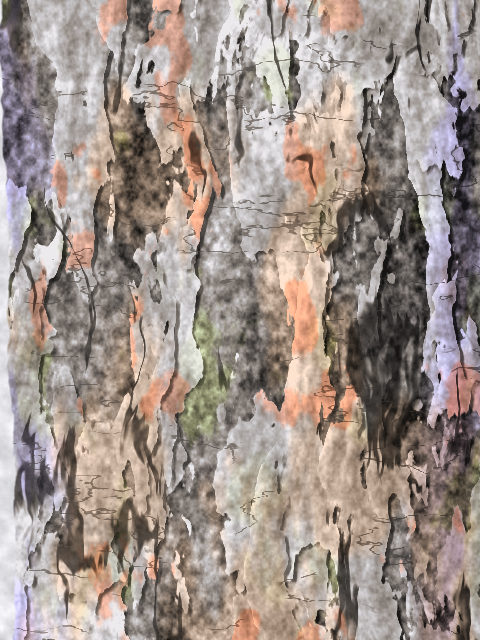
Give the GLSL for this texture, as a WebGL 2 fragment shader.

```glsl
#version 300 es
precision highp float;
// Weathered tree bark: a gritty furrowed base under three layers of ragged,
// upright plates. Each plate layer casts a shadow to its lower right; cracks,
// grain and stains of tan, rust, moss and violet are laid over the relief.

uniform vec2 u_resolution;
out vec4 fragColor;

float hash(vec2 p) {
  vec3 q = fract(vec3(p.xyx) * 0.1031);
  q += dot(q, q.yzx + 33.33);
  return fract((q.x + q.y) * q.z);
}

float noise(vec2 p) {
  vec2 cell = floor(p), f = fract(p);
  f = f * f * (3.0 - 2.0 * f);
  return mix(mix(hash(cell), hash(cell + vec2(1, 0)), f.x),
             mix(hash(cell + vec2(0, 1)), hash(cell + vec2(1, 1)), f.x), f.y);
}

float fbm(vec2 p) {
  float sum = 0.0, amp = 0.516;
  for (int i = 0; i < 5; i++) {
    sum += amp * noise(p);
    p = p * 2.03 + 17.3;
    amp *= 0.5;
  }
  return sum;
}

// Bends the upright grain so that ridges wander and split.
vec2 bend(vec2 p, float seed) {
  vec2 sway = vec2(fbm(p * vec2(6, 4) + seed), fbm(p * vec2(9, 7) - seed));
  return p + vec2(0.11, 0.06) * (sway - 0.5);
}

// Height of one plate layer; positive inside a plate.
float plateHeight(vec2 p, float seed) {
  float broad = fbm(bend(p, seed) * vec2(15, 3.4) + seed);
  float ragged = fbm(p * vec2(48, 36) + seed);
  return broad - 0.5 + 0.17 * (ragged - 0.5);
}

// Dark line along the middle contour of a noise field.
float crackLine(float field, float width) {
  return 1.0 - smoothstep(width * 0.35, width, abs(field - 0.5));
}

void main() {
  vec2 p = gl_FragCoord.xy / u_resolution.y;
  float across = gl_FragCoord.x / u_resolution.x;
  float grain = noise(p * 230.0) - 0.5;
  float grit = fbm(p * vec2(95, 75)) - 0.5;

  // Furrowed base
  vec2 grooved = bend(p, 3.0);
  float furrow = fbm(grooved * vec2(26, 5) + 40.0);
  float tone = 0.46 + 0.75 * (furrow - 0.5) + 0.75 * grit + 0.12 * grain;
  float plates = 0.0;

  // Overlapping plates, lit from the upper left
  for (int i = 0; i < 3; i++) {
    float seed = 11.7 + 23.4 * float(i);
    float level = 0.035 + 0.02 * float(i);
    float height = plateHeight(p, seed) - level;
    float lightward = plateHeight(p + vec2(-0.007, 0.006), seed) - level;
    tone *= 1.0 - 0.58 * smoothstep(-0.01, 0.05, lightward);

    float blotch = fbm(p * vec2(13, 8) + seed) - 0.5;
    float fibre = fbm(bend(p, seed) * vec2(75, 12) + seed) - 0.5;
    float ripple = sin(6.28 * (p.y * 42.0 + 5.0 * fbm(p * vec2(11, 7) + seed)));
    float surface = 0.71 + 0.5 * blotch + 0.3 * fibre + 0.35 * grit + 0.1 * grain;
    surface += 0.025 * ripple * smoothstep(0.45, 0.6, noise(p * vec2(12, 4) + seed));
    surface += 0.9 * clamp(height - lightward, -0.16, 0.16);
    surface += 0.1 * exp(-max(height, 0.0) * 45.0);

    float mask = smoothstep(-0.008, 0.008, height);
    tone = mix(tone, surface, mask);
    plates = max(plates, mask);
  }

  // Deep upright fissures and short cross cracks
  float gap = 0.055 * smoothstep(0.42, 0.72, fbm(p * vec2(9, 5) + 70.0));
  float fissure = crackLine(fbm(grooved * vec2(13, 2.2) + 90.0), gap + 0.002);
  fissure *= smoothstep(0.004, 0.02, gap);
  float split = crackLine(fbm(p * vec2(9, 24) + 55.0), 0.016);
  split *= smoothstep(0.5, 0.62, noise(p * vec2(17, 21) + 8.0));
  tone = mix(tone, 0.17 + 0.25 * grit, 0.85 * fissure);
  tone = mix(tone, 0.25, 0.65 * split);

  // Daylight falls off toward the right
  tone += 0.05 - 0.14 * smoothstep(0.55, 1.0, across);
  tone = clamp(tone, 0.08, 0.93);
  vec3 color = tone * mix(vec3(1.045, 0.985, 0.945), vec3(1.0, 0.988, 1.0),
                          smoothstep(0.5, 0.82, tone));

  // Stains
  float tan_ = smoothstep(0.54, 0.68, fbm(p * vec2(10, 4) + 31.0) + 0.06 * across);
  float rust = smoothstep(0.63, 0.7, fbm(p * vec2(15, 8) + 62.0)) * plates;
  float moss = smoothstep(0.6, 0.72, fbm(p * vec2(16, 9) + 83.0)) * (1.0 - 0.7 * plates);
  float violet = smoothstep(0.52, 0.62, fbm(p * vec2(14, 4) + 19.0));
  violet *= smoothstep(0.32, 0.47, abs(across - 0.5));
  color *= mix(vec3(1), vec3(1.07, 0.97, 0.87), tan_);
  color *= mix(vec3(1), vec3(1.07, 0.84, 0.74), rust);
  color *= mix(vec3(1), vec3(0.97, 1.03, 0.82), moss);
  color *= mix(vec3(1), vec3(0.96, 0.95, 1.16), violet);

  // Pale daylight beyond the left rim of the trunk
  float rim = 0.026 * (1.0 - p.y) + 0.02 * (fbm(p.yy * vec2(14, 9)) - 0.5);
  vec3 daylight = vec3(0.88, 0.88, 0.9) + 0.3 * (fbm(p * 45.0) - 0.5);
  color = mix(daylight, color, smoothstep(-0.002, 0.002, p.x - rim));

  fragColor = vec4(clamp(color, 0.0, 1.0), 1.0);
}
```
